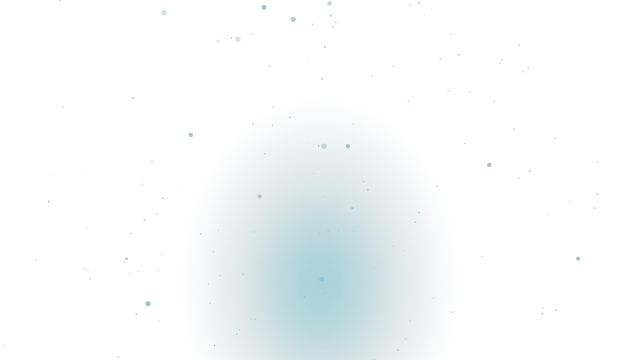
Reproduce this background procedurally as a Shadertoy shader.

```glsl
float hash(float n) {
    return fract(sin(n * 12.9898) * 43758.5453);
}

// Tall oval glow: 0 at its core, 1 at its rim
float glowDistance(vec2 p, float aspect) {
    return length((p - vec2(0.5 * aspect, 0.213)) / vec2(0.39, 0.52));
}

vec3 glowColor(float t) {
    vec3 mist = vec3(0.785, 0.862, 0.885);
    vec3 haze = vec3(0.905, 0.928, 0.937);
    vec3 color = mix(mist, haze, smoothstep(0.22, 0.72, t));
    color = mix(color, vec3(1.0), smoothstep(0.6, 1.03, t));
    // Teal core
    return mix(color, vec3(0.66, 0.825, 0.85), 0.95 * exp(-t * t * 14.0));
}

void mainImage(out vec4 fragColor, in vec2 fragCoord) {
    float pixel = 1.0 / iResolution.y;
    float aspect = iResolution.x * pixel;
    vec2 p = fragCoord * pixel;
    vec3 color = glowColor(glowDistance(p, aspect));

    // Scattered specks, denser around the middle
    for (int i = 0; i < 130; i++) {
        float id = float(i) + 1.0;
        float across = mix(hash(id), hash(id + 211.3), 0.35);
        vec2 center = vec2(across * aspect, hash(id + 437.7));

        // A few large specks among many tiny ones
        float size = hash(id + 691.1);
        float radius = mix(0.0012, 0.0028, size) + 0.0045 * smoothstep(0.86, 1.0, size);
        float opacity = mix(0.3, 0.9, hash(id + 853.9));

        // Specks turn bluer inside the glow
        float warmth = smoothstep(0.1, 0.9, glowDistance(center, aspect));
        vec3 speck = mix(vec3(0.54, 0.77, 0.84), vec3(0.6, 0.71, 0.75), warmth);
        float cover = clamp(0.5 + (radius - length(p - center)) / pixel, 0.0, 1.0);
        color = mix(color, speck, cover * opacity);
    }

    fragColor = vec4(color, 1.0);
}
```
